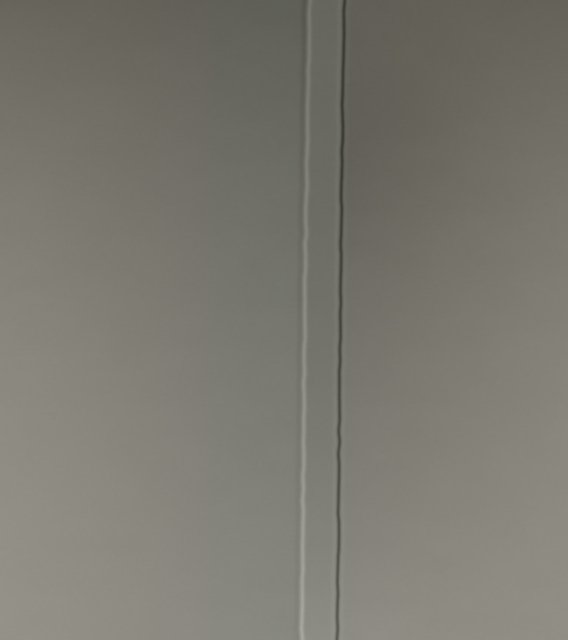
Give the GLSL for this texture, as a WebGL 1 fragment shader.

```glsl
precision highp float;
// Two softly lit grey wall panels meeting at a narrow vertical trim strip.

uniform vec2 u_resolution;

float hash(vec2 p) {
  vec3 q = fract(vec3(p.xyx) * 0.1031);
  q += dot(q, q.yzx + 33.33);
  return fract((q.x + q.y) * q.z);
}

float valueNoise(vec2 p) {
  vec2 cell = floor(p);
  vec2 f = fract(p);
  f = f * f * (3.0 - 2.0 * f);
  float low = mix(hash(cell), hash(cell + vec2(1.0, 0.0)), f.x);
  float high = mix(hash(cell + vec2(0.0, 1.0)), hash(cell + vec2(1.0)), f.x);
  return mix(low, high, f.y);
}

// Quadratic brightness curve through the top, middle and bottom tones.
float toneCurve(float depth, float top, float middle, float bottom) {
  float control = 2.0 * middle - 0.5 * (top + bottom);
  return mix(mix(top, control, depth), mix(control, bottom, depth), depth);
}

float bell(float offset, float width) {
  float t = offset / width;
  return exp(-t * t);
}

// Slightly uneven seam position, leaning left towards the floor.
float seamX(float depth, float top, float bottom, float seed) {
  float wobble = valueNoise(vec2(depth * 55.0, seed)) - 0.5;
  return mix(top, bottom, depth) - 0.008 * depth * (1.0 - depth) * (1.0 - depth)
    + 0.0028 * wobble;
}

float leftPanel(float x, float depth, float seam) {
  float outer = toneCurve(depth, 0.405, 0.535, 0.580);
  float inner = toneCurve(depth, 0.375, 0.465, 0.535);
  return mix(outer, inner, smoothstep(-0.25, 1.08, x / seam));
}

float rightPanel(float x, float depth, float seam) {
  float inner = toneCurve(depth, 0.380, 0.450, 0.555);
  float outer = toneCurve(depth, 0.390, 0.508, 0.565);
  float across = clamp((x - seam) / (1.0 - seam), 0.0, 1.0);
  float shadow = bell(x - seam, 0.22) * bell(depth - 0.24, 0.17);
  return mix(inner, outer, across) - 0.026 * shadow;
}

float stripTone(float depth) {
  return toneCurve(depth, 0.405, 0.450, 0.555);
}

// Raised pale edge with a narrow shade on its left side.
float paleRidge(float offset, float depth) {
  float light = mix(0.075, 0.11, depth) * bell(offset, 0.0042);
  float shade = mix(0.035, 0.02, depth) * bell(offset + 0.009, 0.005);
  return light - shade;
}

// Thin dark gap with a faint lit lip on either side.
float darkGap(float offset, float depth) {
  float gap = mix(0.15, 0.20, depth) * bell(offset, 0.0032);
  float lip = 0.022 * bell(offset + 0.008, 0.004);
  return lip + 0.018 * bell(offset - 0.007, 0.004) - gap;
}

void main() {
  vec2 uv = gl_FragCoord.xy / u_resolution;
  float depth = 1.0 - uv.y;
  float ridge = seamX(depth, 0.545, 0.531, 3.5);
  float gap = seamX(depth, 0.606, 0.594, 11.5);

  // Panels and trim
  float soft = 0.002;
  float tone = leftPanel(uv.x, depth, ridge);
  tone = mix(tone, stripTone(depth), smoothstep(-soft, soft, uv.x - ridge));
  tone = mix(tone, rightPanel(uv.x, depth, gap),
    smoothstep(-soft, soft, uv.x - gap));

  // Seams
  tone += paleRidge(uv.x - ridge, depth) + darkGap(uv.x - gap, depth);

  // Mottling and fine grain
  tone += 0.006 * (valueNoise(uv * vec2(18.0, 34.0)) - 0.5);
  tone += 0.006 * (valueNoise(uv * vec2(190.0, 240.0)) - 0.5);

  // Warm grey, cooling a little beside the pale ridge
  float cool = bell(uv.x - 0.49, 0.13);
  vec3 color = tone + mix(vec3(0.003, -0.008, -0.040),
    vec3(-0.006, -0.004, -0.034), cool);
  gl_FragColor = vec4(clamp(color, 0.0, 1.0), 1.0);
}
```
